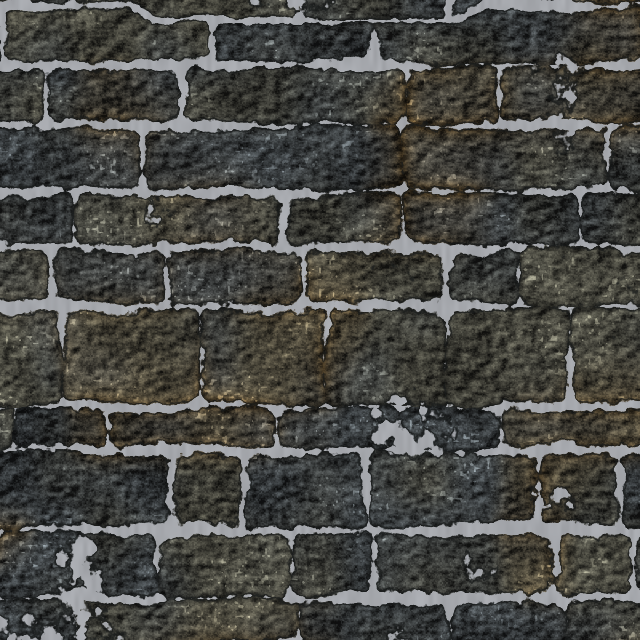
Give the GLSL for this texture, as a Shadertoy shader.

```glsl
// Weathered dark stone wall: ten uneven courses with ragged pale mortar.

// Each course from the bottom up: lower edge, stones across, sideways phase.
const int COURSES = 10;
const vec3 COURSE[COURSES] = vec3[](
    vec3(0.000, 4, 0.72), vec3(0.072, 5, 0.05), vec3(0.178, 5, 1.13),
    vec3(0.304, 5, 0.13), vec3(0.372, 5, 0.64), vec3(0.528, 5, 0.30),
    vec3(0.620, 4, 0.74), vec3(0.707, 3, 0.67), vec3(0.812, 4, 0.35),
    vec3(0.905, 3, 0.75));

const vec3 MORTAR = vec3(0.67, 0.68, 0.70);
const vec3 RIM    = vec3(0.09, 0.10, 0.10);
const vec3 OCHRE  = vec3(1.28, 1.04, 0.66);
const vec3 OLIVE  = vec3(1.04, 1.03, 0.90);
const vec3 SLATE  = vec3(0.93, 1.00, 1.04);

float hash(vec2 p) {
    return fract(sin(dot(p, vec2(127.1, 311.7))) * 43758.5);
}

float noise(vec2 p) {
    vec2 i = floor(p), f = fract(p);
    f = f * f * (3.0 - 2.0 * f);
    return mix(mix(hash(i), hash(i + vec2(1, 0)), f.x),
               mix(hash(i + vec2(0, 1)), hash(i + vec2(1, 1)), f.x), f.y);
}

float fbm(vec2 p) {
    float sum = 0.0, amp = 0.5;
    for (int i = 0; i < 4; i++) {
        sum += amp * noise(p);
        p = mat2(1.6, 1.2, -1.2, 1.6) * p + 7.3;
        amp *= 0.5;
    }
    return sum / 0.9375;
}

// Position of the k-th upright joint, in stone units.
float uprightJoint(float k, float row, float count) {
    return k + 0.6 * (hash(vec2(mod(k, count), row + 3.0)) - 0.5);
}

// Signed distance to a box with rounded corners.
float roundedBox(vec2 p, vec2 halfSize, float radius) {
    vec2 q = abs(p) - halfSize + radius;
    return length(max(q, 0.0)) + min(max(q.x, q.y), 0.0) - radius;
}

// Returns depth inside the stone (x) and the stone's identity (yz).
vec3 stoneAt(vec2 p) {
    int row = 0;
    for (int i = 1; i < COURSES; i++) if (p.y >= COURSE[i].x) row = i;
    vec3 course = COURSE[row];
    float top = row == COURSES - 1 ? 1.0 : COURSE[row + 1].x;
    float r = float(row), count = course.y;

    float g = p.x * count - course.z;
    float k = floor(g);
    if (g < uprightJoint(k, r, count)) k -= 1.0;
    else if (g > uprightJoint(k + 1.0, r, count)) k += 1.0;
    float left = uprightJoint(k, r, count);
    float right = uprightJoint(k + 1.0, r, count);

    vec2 center = vec2((left + right) * 0.5, (course.x + top) * 0.5);
    vec2 halfSize = vec2((right - left) * 0.5 / count, (top - course.x) * 0.5);
    vec2 local = vec2((g - center.x) / count, p.y - center.y);
    float depth = -roundedBox(local, halfSize - vec2(0.001, 0.004), 0.016);
    return vec3(depth, mod(k, count), r);
}

// Mortar height over the stone face; positive where it shows.
float mortarHeight(vec2 uv, float depth) {
    float fill = mix(-0.006, 0.008, noise(uv * vec2(7.0, 12.0) + 4.0));
    float joint = fill - depth + 0.016 * (fbm(uv * 75.0) - 0.5);
    float patchMask = smoothstep(0.70, 0.88, noise(uv * vec2(8.0, 9.0) + 21.0));
    float splash = 0.03 * (fbm(uv * 48.0 + 9.0) - 0.96 + 0.46 * patchMask);
    return max(joint, splash);
}

// Grainy stone face with its own brightness, tint and relief.
vec3 stoneColor(vec2 uv, vec3 stone) {
    float own = hash(stone.yz + 11.0);
    float cloud = fbm(uv * vec2(13.0, 18.0) + own * 5.0);
    vec2 grainPos = uv * vec2(85.0, 115.0);
    float grain = fbm(grainPos);
    float relief = grain - fbm(grainPos + vec2(-0.5, 0.6));
    float tone = 0.235 + 0.06 * (own - 0.5) + 0.20 * (cloud - 0.5)
               + 0.22 * (grain - 0.5) + 0.24 * relief;
    tone += 0.09 * (hash(floor(uv * 400.0)) - 0.5);
    tone += 0.25 * smoothstep(0.77, 0.93, noise(uv * 190.0)) * smoothstep(0.45, 0.7, cloud);

    vec3 tint = mix(SLATE, OLIVE, smoothstep(0.25, 0.75, 0.5 * own + 0.5 * noise(uv * 12.0)));
    float stain = smoothstep(0.55, 0.85, noise(uv * 6.0 + 31.0));
    stain *= 0.25 + 0.75 * exp(-max(stone.x, 0.0) * 90.0);
    return max(tone, 0.06) * mix(tint, OCHRE, stain);
}

void mainImage(out vec4 fragColor, in vec2 fragCoord) {
    vec2 uv = fragCoord / iResolution.xy;

    // Sagging top joint and wobbly stone outlines.
    float sag = smoothstep(0.20, 0.26, uv.x) * (1.0 - smoothstep(0.70, 0.77, uv.x));
    vec2 p = uv + 0.016 * (vec2(fbm(uv * 16.0), fbm(uv * 16.0 + 40.0)) - 0.5);
    p.y = fract(p.y + 0.007 + 0.028 * sag * smoothstep(0.92, 0.98, uv.y));

    vec3 stone = stoneAt(p);
    float height = mortarHeight(uv, stone.x);
    vec3 color = stoneColor(uv, stone);

    // Shaded stone edge, pitted dark rim, then mortar on top.
    color *= mix(0.72, 1.0, smoothstep(0.0, 0.007, stone.x));
    float rim = exp(-pow((height + 0.0008) / 0.0016, 2.0));
    color = mix(color, RIM, 0.75 * rim);
    float streak = noise(uv * vec2(150.0, 35.0));
    vec3 mortar = MORTAR * (0.92 + 0.10 * streak);
    float soft = max(0.0022, 1.0 / iResolution.y);
    color = mix(color, mortar, smoothstep(0.0, soft, height));

    fragColor = vec4(color, 1.0);
}
```
